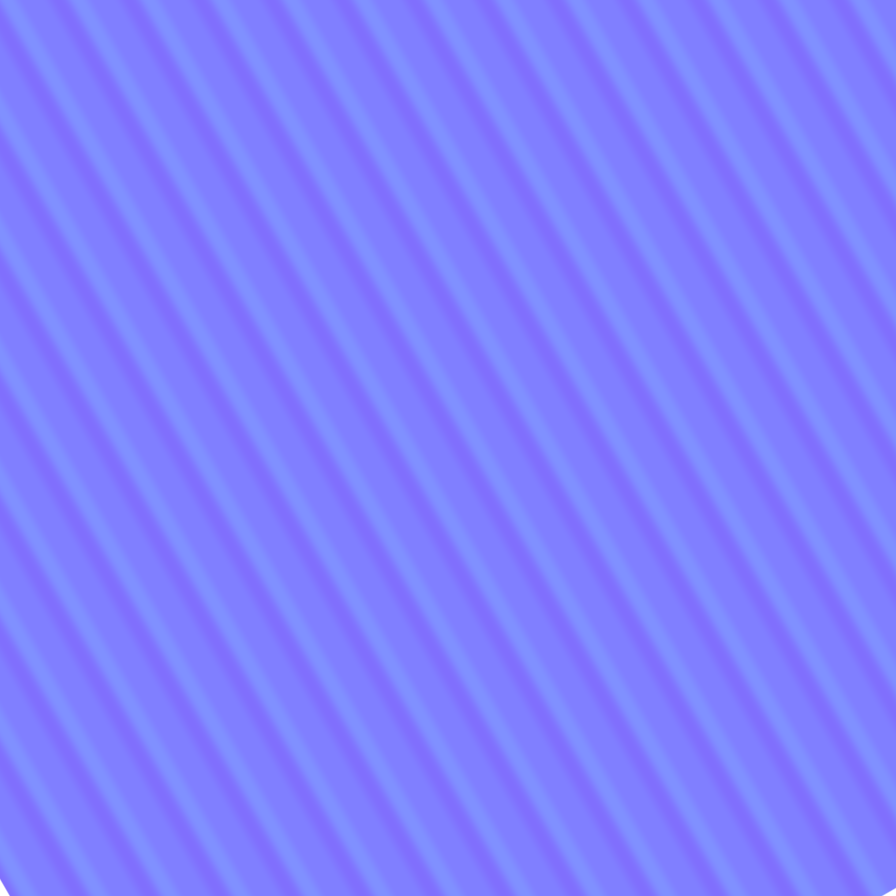
A WebGL 2 fragment shader for this texture map:

```glsl
#version 300 es
precision highp float;
// Tangent-space normal map of slanted parallel ridges on a tilted sheet.
uniform vec2 u_resolution;
out vec4 fragColor;

const float RIDGE_PERIOD = 0.0686;   // spacing measured across the ridges
const float RIDGE_ORIGIN = 0.6455;   // position of one lit slope
const float SHADE_OFFSET = -0.30;    // opposite slope, in periods
const vec2 ACROSS = vec2(0.8660254, 0.5);
const vec2 ALONG = vec2(0.5, -0.8660254);
const vec3 FLAT_NORMAL = vec3(0.502, 0.497, 1.0);
const vec3 LIT_TILT = vec3(0.0, 0.068, 0.0);
const vec3 SHADED_TILT = vec3(0.0, -0.062, -0.008);
const vec3 BACKGROUND = vec3(1.0);

// Soft band repeating once per unit of phase.
float softBand(float phase, float center, float core, float reach) {
  float d = abs(fract(phase - center + 0.5) - 0.5);
  return 1.0 - smoothstep(core, reach, d);
}

vec3 ridgeNormal(float phase) {
  float lit = softBand(phase, 0.0, 0.02, 0.22);
  float shaded = softBand(phase, SHADE_OFFSET, 0.01, 0.23);
  return FLAT_NORMAL + LIT_TILT * lit + SHADED_TILT * shaded;
}

// Coverage of the tilted sheet, whose edges clip the two lower corners.
float sheetMask(vec2 p, float leftEdge, float lowerEdge, float blur) {
  float inside = min(dot(p, ACROSS) - leftEdge, lowerEdge - dot(p, ALONG));
  return smoothstep(-blur, blur, inside);
}

void main() {
  vec2 p = gl_FragCoord.xy / u_resolution;
  float blur = 1.0 / min(u_resolution.x, u_resolution.y);

  // Ridges
  float phase = (dot(p, ACROSS) - RIDGE_ORIGIN) / RIDGE_PERIOD;
  vec3 color = ridgeNormal(phase);

  // Clipped corners
  color = mix(BACKGROUND, color, sheetMask(p, 0.0095, 0.4922, blur));
  fragColor = vec4(color, 1.0);
}
```
